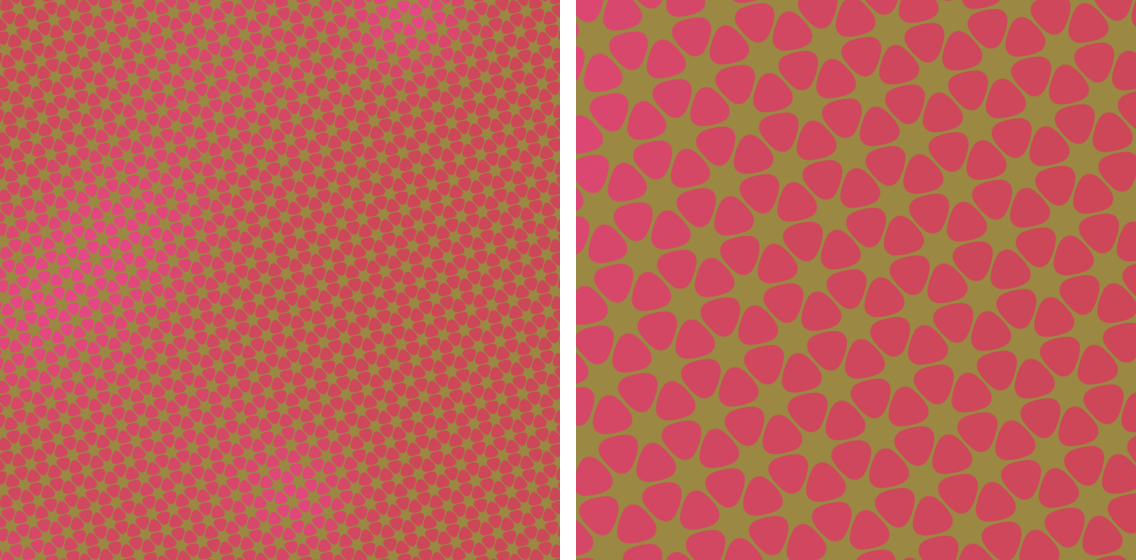
Left: the whole. Right: its middle third, enlarged.
Give the GLSL for this pattern, as a WebGL 1 fragment shader.

```glsl
precision highp float;
// Tilted triangular lattice of rounded pink-red triangles leaving olive six-pointed stars.

uniform vec2 u_resolution;

#define CELLS 26.0                      // star spacings across the canvas
#define TILT 0.2175                     // lattice rotation in radians
#define ANCHOR vec2(0.4711, 0.6039)     // centre of one star
#define INRADIUS 0.271                  // triangle centre to side, in cells
#define SIDE_RADIUS 0.9                 // curvature radius of the bulging sides
#define CORNER_BLEND 0.2                // rounding of the corners
#define SHRINK 0.025                    // size lost by the pinkest triangles
#define RED vec3(0.797, 0.280, 0.337)
#define PINK vec3(0.920, 0.280, 0.555)
#define OLIVE vec3(0.607, 0.532, 0.258)

const float ROOT3 = 1.7320508;

float smoothMax(float a, float b, float k) {
  float h = max(k - abs(a - b), 0.0) / k;
  return max(a, b) + 0.25 * k * h * h;
}

// Signed distance to an upward triangle with bulging sides and soft corners.
float roundedTriangle(vec2 p, float inradius) {
  float offset = SIDE_RADIUS - inradius;
  float base = length(p - vec2(0.0, offset)) - SIDE_RADIUS;
  float right = length(p + offset * vec2(0.5 * ROOT3, 0.5)) - SIDE_RADIUS;
  float left = length(p + offset * vec2(-0.5 * ROOT3, 0.5)) - SIDE_RADIUS;
  return smoothMax(smoothMax(base, right, CORNER_BLEND), left, CORNER_BLEND);
}

float glow(vec2 p, vec2 centre, float radius) {
  vec2 d = (p - centre) / radius;
  return exp(-dot(d, d));
}

// Broad drift from red to pink over the canvas.
float pinkness(vec2 p) {
  float amount = 0.04;
  amount += 0.72 * glow(p, vec2(0.06, 0.45), 0.17);
  amount += 0.58 * glow(p, vec2(0.23, 0.59), 0.15);
  amount += 0.75 * glow(p, vec2(0.73, 0.98), 0.10);
  amount += 0.58 * glow(p, vec2(0.53, 0.11), 0.10);
  amount += 0.38 * glow(p, vec2(0.38, 0.90), 0.24);
  amount += 0.25 * glow(p, vec2(0.34, 0.22), 0.22);
  amount += 0.35 * glow(p, vec2(0.04, 0.00), 0.10);
  return clamp(amount, 0.0, 1.0);
}

void main() {
  float canvas = min(u_resolution.x, u_resolution.y);
  vec2 uv = gl_FragCoord.xy / canvas;
  float c = cos(TILT), s = sin(TILT);
  mat2 untilt = mat2(c, -s, s, c);
  vec2 p = untilt * (uv - ANCHOR) * CELLS;

  // Split each rhombic lattice cell into an upward and a downward triangle.
  vec2 skewed = vec2(p.x - p.y / ROOT3, 2.0 * p.y / ROOT3);
  vec2 f = fract(skewed);
  float down = step(1.0, f.x + f.y);
  vec2 site = floor(skewed) + (1.0 + down) / 3.0;
  vec2 centre = vec2(site.x + 0.5 * site.y, 0.5 * ROOT3 * site.y);
  vec2 local = (p - centre) * (1.0 - 2.0 * down);

  // Each triangle takes one tint and size from its centre.
  float tint = pinkness((centre * untilt) / CELLS + ANCHOR);
  float d = roundedTriangle(local, INRADIUS - SHRINK * tint);
  float pixel = CELLS / canvas;
  float cover = 1.0 - smoothstep(-0.75 * pixel, 0.75 * pixel, d);

  gl_FragColor = vec4(mix(OLIVE, mix(RED, PINK, tint), cover), 1.0);
}
```
